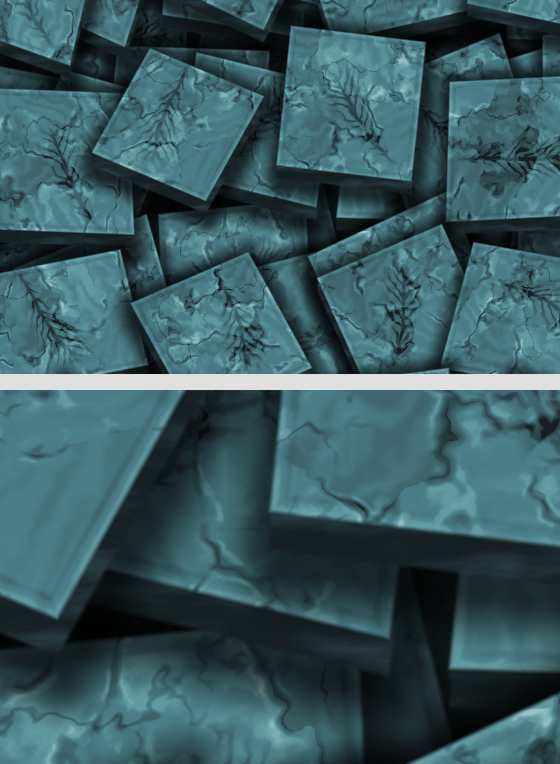
Top, the full canvas; bottom, a detail of the centre.
Write a WebGL 2 fragment shader that draws this texture.

```glsl
#version 300 es
precision highp float;
// A heap of teal glass tiles, drawn as layers of jittered, turned and sheared boxes.
// Each box is swept downward for its dark side wall and shades what lies below it.
// Cellular facets, layered sines and branching ferns give the fractured surface.

uniform vec2 u_resolution;
out vec4 fragColor;

const int LAYERS = 6;
const float CELL = 0.46;       // grid spacing of one layer, in canvas heights
const float THICKNESS = 0.034; // visible height of a side wall

mat2 spin(float a) {
  float c = cos(a), s = sin(a);
  return mat2(c, s, -s, c);
}

vec2 hash2(vec2 p) {
  vec2 k = vec2(dot(p, vec2(127.1, 311.7)), dot(p, vec2(269.5, 183.3)));
  return fract(sin(k) * 43758.5);
}

// Layered, folded sines, roughly -1 to 1
float waves(vec2 p, float seed) {
  float sum = 0.0, amp = 0.5;
  for (int i = 0; i < 5; i++) {
    p = mat2(0.8, 0.6, -0.6, 0.8) * p * 1.9 + seed;
    sum += amp * sin(p.x + 1.7 * sin(p.y));
    amp *= 0.55;
  }
  return sum;
}

// Cellular noise: x = gap between the two nearest cells, y = cell value
vec2 facets(vec2 p, float seed) {
  vec2 base = floor(p);
  float nearest = 9.0, second = 9.0, value = 0.0;
  for (int j = -1; j <= 1; j++)
  for (int i = -1; i <= 1; i++) {
    vec2 cell = base + vec2(i, j);
    vec2 h = hash2(cell + seed * 17.0);
    float d = length(cell + h - p);
    if (d < nearest) { second = nearest; nearest = d; value = fract(h.x * 7.0 + h.y); }
    else second = min(second, d);
  }
  return vec2(second - nearest, value);
}

// A stem with slanting twigs on both sides
float fern(vec2 p, float seed) {
  p.x += 0.012 * sin(p.y * 16.0 + seed) + 0.004 * waves(p * 30.0, seed);
  float side = abs(p.x);
  float width = 0.065 * smoothstep(-0.17, 0.12, p.y) + 0.01;
  float twig = abs(fract((p.y - side * 1.2) * 34.0 + 0.4 * waves(p * 25.0, seed)) - 0.5) * 2.0;
  float twigs = smoothstep(0.4, 0.9, twig) * (1.0 - smoothstep(0.3, 1.0, side / width));
  float stem = 1.0 - smoothstep(0.002, 0.008, side);
  return max(stem, twigs) * (1.0 - smoothstep(0.1, 0.17, abs(p.y)));
}

vec3 glassColor(float tone) {
  vec3 c = mix(vec3(0.08, 0.12, 0.13), vec3(0.18, 0.28, 0.31), smoothstep(0.0, 0.24, tone));
  c = mix(c, vec3(0.24, 0.39, 0.42), smoothstep(0.24, 0.47, tone));
  c = mix(c, vec3(0.29, 0.49, 0.53), smoothstep(0.47, 0.75, tone));
  c = mix(c, vec3(0.38, 0.60, 0.63), smoothstep(0.75, 0.98, tone));
  return mix(c, vec3(0.60, 0.77, 0.79), smoothstep(1.0, 1.4, tone));
}

// Brightness of the fractured top face
float faceTone(vec2 q, float seed) {
  float broad = waves(q * 7.0, seed);
  float fine = waves(q * 24.0, seed + 3.0);
  vec2 bent = q * 8.0 + 0.5 * vec2(broad, waves(q * 9.0, seed + 2.0));
  vec2 facet = facets(spin(seed) * bent * vec2(1.0, 0.6), seed);
  float streak = sin((spin(facet.y * 6.3) * q).x * 170.0 + 4.0 * broad + 2.0 * fine);
  float crease = 1.0 - smoothstep(0.0, 0.13, facet.x);
  float glint = smoothstep(0.08, 0.16, facet.x) * (1.0 - smoothstep(0.16, 0.3, facet.x));
  float vein = 1.0 - smoothstep(0.0, 0.13, abs(waves(q * 12.0, seed + 5.0)));
  float rough = smoothstep(-0.1, 0.5, broad);
  float branch = fern(spin(seed * 2.3) * (q - 0.05 * sin(vec2(seed, seed * 1.7))), seed);
  float tone = 0.73 + 0.3 * (facet.y - 0.5) + 0.1 * broad + 0.06 * streak;
  tone += rough * (0.2 * fine - 0.35 * vein) + 0.3 * glint * smoothstep(-0.2, 0.6, fine);
  return tone - 0.42 * crease * smoothstep(-0.5, 0.3, fine) - 0.42 * branch;
}

float box(vec2 q, vec2 halfSize) {
  vec2 d = abs(q) - halfSize;
  return length(max(d, 0.0)) + min(max(d.x, d.y), 0.0);
}

// Paints one tile, its wall and its shadow over the colour below
vec3 paintTile(vec3 below, vec2 p, vec2 rnd, float seed, float soft) {
  mat2 toTile = mat2(1.0, 0.0, 0.26 * (rnd.x - 0.5), 1.0) * spin((rnd.y - 0.5) * 1.1);
  vec2 halfSize = vec2(0.165, 0.15) + 0.04 * fract(rnd * 13.0);
  vec2 q = toTile * p;
  float top = box(q, halfSize), body = top;
  for (int i = 1; i <= 4; i++)
    body = min(body, box(toTile * (p + vec2(0.0, THICKNESS * float(i) / 4.0)), halfSize));
  float shadow = min(body, box(toTile * (p + vec2(-0.006, THICKNESS * 1.6)), halfSize));
  vec3 color = below * mix(0.32, 1.0, smoothstep(-0.005, 0.055, shadow));
  if (body > soft) return color;
  vec3 wall = glassColor(0.06 + 0.1 * waves(p * vec2(9.0, 40.0), seed));
  color = mix(color, wall, 1.0 - smoothstep(-soft, soft, body));
  if (top > soft) return color;
  float groove = 1.0 - smoothstep(0.0, 0.006, abs(top + 0.014));
  float rim = smoothstep(-0.009, -0.003, top) - 0.8 * groove;
  vec3 face = glassColor(faceTone(q, seed) + 0.16 * rim);
  return mix(color, face, 1.0 - smoothstep(-soft, soft, top));
}

void main() {
  vec2 p = gl_FragCoord.xy / u_resolution.y;
  float soft = max(0.003, 1.0 / u_resolution.y);
  // Pale ground glimpsed in rare gaps
  float pale = smoothstep(0.0, 0.3, waves(p * 4.0, 1.0));
  vec3 color = mix(vec3(0.10, 0.15, 0.16), vec3(0.78, 0.82, 0.82), pale);
  // Layers from the bottom up, nearer rows last
  for (int layer = 0; layer < LAYERS; layer++) {
    vec2 shift = hash2(vec2(layer, 4.0)) * CELL;
    vec2 home = floor((p + shift) / CELL);
    for (int k = 0; k < 9; k++) {
      vec2 cell = home + vec2(k % 3 - 1, 1 - k / 3);
      vec2 rnd = hash2(cell + float(layer) * 9.0 + 2.0);
      vec2 jitter = 0.4 * (hash2(cell + float(layer) * 5.0 + 30.0) - 0.5);
      vec2 offset = p + shift - (cell + 0.5 + jitter) * CELL;
      float seed = 6.0 * fract(rnd.x + rnd.y * 3.0);
      if (length(offset) < 0.42) color = paintTile(color, offset, rnd, seed, soft);
    }
  }
  fragColor = vec4(color, 1.0);
}
```
